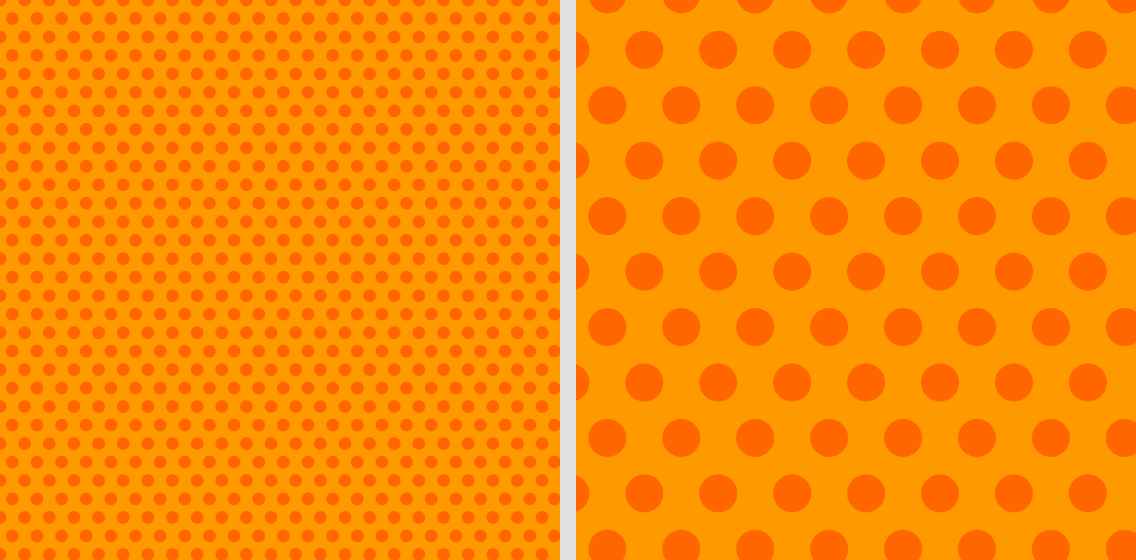
Left, the full canvas; right, a detail of the centre.
Reproduce this pattern procedurally as a WebGL 2 fragment shader.

```glsl
#version 300 es
precision highp float;
// Staggered rows of dark orange polka dots on a bright orange ground.

uniform vec2 u_resolution;
out vec4 fragColor;

const vec3 GROUND_COLOR = vec3(1.0, 0.6, 0.0);
const vec3 DOT_COLOR = vec3(1.0, 0.4, 0.0);
const vec2 DOT_SPACING = vec2(0.044, 0.033); // column and row pitch
const float DOT_RADIUS = 0.0113;
const float ROW_SHIFT = 0.5;                 // odd-row offset, in columns

// Signed distance to the nearest dot; rows are counted down from the top.
float dotDistance(vec2 p) {
  vec2 grid = p / DOT_SPACING;
  float row = round(grid.y);
  grid.x -= ROW_SHIFT * mod(row, 2.0);
  vec2 offset = (grid - vec2(round(grid.x), row)) * DOT_SPACING;
  return length(offset) - DOT_RADIUS;
}

void main() {
  float canvasSize = min(u_resolution.x, u_resolution.y);
  vec2 p = vec2(gl_FragCoord.x, u_resolution.y - gl_FragCoord.y) / canvasSize;

  // Blend the dot edge over about one pixel.
  float coverage = clamp(0.5 - dotDistance(p) * canvasSize, 0.0, 1.0);
  fragColor = vec4(mix(GROUND_COLOR, DOT_COLOR, coverage), 1.0);
}
```
